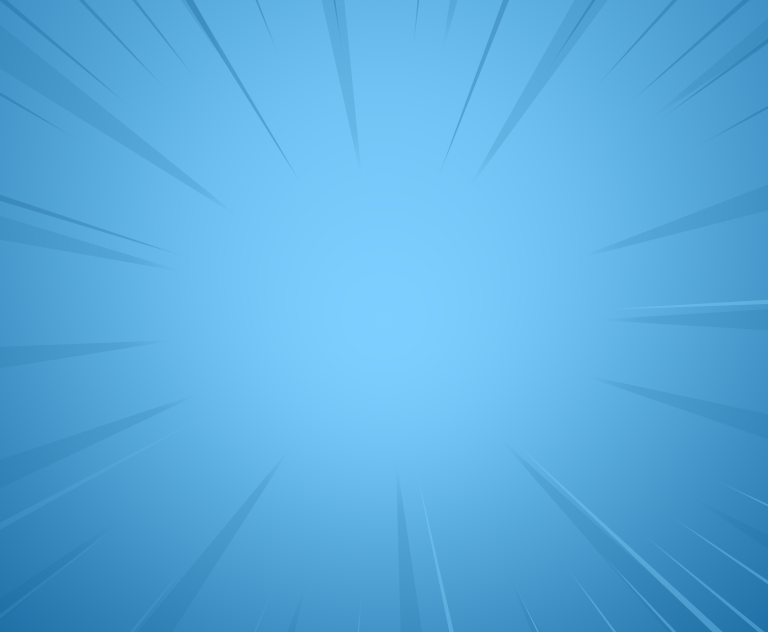
A WebGL 2 fragment shader for this background:

```glsl
#version 300 es
precision highp float;
// Blue radial glow ringed by broad shadow wedges and thin dark and light speed streaks.

uniform vec2 u_resolution;
out vec4 fragColor;

// Lengths are in canvas heights, angles in degrees.
const vec2  FOCUS       = vec2(0.5, 0.494);
const vec3  CORE_BLUE   = vec3(0.485, 0.81, 1.0);
const vec3  DEEP_BLUE   = vec3(0.11, 0.43, 0.64);
const vec3  SHADE_BLUE  = vec3(0.09, 0.38, 0.58);
const vec3  LIGHT_BLUE  = vec3(0.52, 0.83, 1.0);
const float GLOW_RADIUS = 1.1;
const float FLOOR_SHADE = 0.36;
const vec2  INNER_RING  = vec2(0.330, 0.215);
const vec2  OUTER_RING  = vec2(0.630, 0.415);
const int   WEDGES      = 19;
const int   DARK_LINES  = 17;
const int   LIGHT_LINES = 15;
const float WEDGE_SLOPE = 0.060;
const float DARK_SLOPE  = 0.014;
const float LIGHT_SLOPE = 0.012;
const float WEDGE_ALPHA = 0.15;
const float DARK_ALPHA  = 0.32;
const float LIGHT_ALPHA = 0.36;
const float TIP_FADE    = 0.10;

// Coverage of a spike that starts on an elliptic ring and widens outward.
float spike(vec2 p, float degrees, vec2 ring, float slope, float pixel) {
    float angle = radians(degrees);
    vec2 axis = vec2(cos(angle), sin(angle));
    float tip = 1.0 / length(axis / ring);
    float along = dot(p, axis) - tip;
    float across = abs(p.x * axis.y - p.y * axis.x);
    float edge = clamp((slope * along - across) / pixel + 0.5, 0.0, 1.0);
    return edge * smoothstep(0.0, TIP_FADE, along);
}

// Even turns warped by three harmonics, so the gaps differ.
float wedgeAngle(int i) {
    float turn = 360.0 * float(i) / float(WEDGES);
    float a = radians(turn);
    return turn + 7.0 - 5.3 * cos(a) - 2.4 * sin(a) - 3.95 * sin(2.0 * a)
                - 1.7 * cos(3.0 * a) + sin(3.0 * a);
}

// Two runs of alternate wedges stay near the border.
vec2 wedgeRing(int i) {
    bool upper = i % 2 == 0 && abs(i - 4) < 3;
    bool lower = i % 2 == 1 && abs(i - 14) < 4;
    return upper || lower ? OUTER_RING : INNER_RING;
}

// Every fourth or fifth streak reaches toward the centre.
vec2 lineRing(int i) {
    return fract(float(i) / 4.5) < 0.2 ? INNER_RING : OUTER_RING;
}

void main() {
    vec2 uv = gl_FragCoord.xy / u_resolution;
    vec2 p = (uv - FOCUS) * vec2(u_resolution.x / u_resolution.y, 1.0);
    float pixel = 1.0 / u_resolution.y;

    // Central glow, deeper toward the floor
    float d = length(p);
    float depth = smoothstep(0.0, GLOW_RADIUS, d)
                - FLOOR_SHADE * p.y * smoothstep(0.0, 0.4, d);
    vec3 color = mix(CORE_BLUE, DEEP_BLUE, clamp(depth, 0.0, 1.0));

    // Broad wedges all around
    float wedge = 0.0;
    for (int i = 0; i < WEDGES; i++) {
        wedge = max(wedge, spike(p, wedgeAngle(i), wedgeRing(i), WEDGE_SLOPE, pixel));
    }
    color = mix(color, SHADE_BLUE, WEDGE_ALPHA * wedge);

    // Dark streaks across the upper half, fainter toward the sides
    float dark = 0.0;
    for (int i = 0; i < DARK_LINES; i++) {
        float k = float(i);
        float angle = 22.5 + 10.3 * k + 7.0 * cos(0.71 * (k - 8.3));
        vec2 ring = i == 0 ? OUTER_RING : lineRing(i);
        dark = max(dark, spike(p, angle, ring, DARK_SLOPE, pixel));
    }
    dark *= mix(0.45, 1.0, smoothstep(-0.1, 0.25, p.y));
    color = mix(color, SHADE_BLUE, DARK_ALPHA * dark);

    // Light streaks across the lower half, fainter on the left
    float light = 0.0;
    for (int i = 0; i < LIGHT_LINES; i++) {
        float k = float(i);
        float angle = 220.0 + 10.6 * k + 13.0 * cos(0.56 * (k - 6.4));
        light = max(light, spike(p, angle, lineRing(i), LIGHT_SLOPE, pixel));
    }
    light *= mix(0.3, 1.0, smoothstep(-0.25, 0.1, p.x));
    color = mix(color, LIGHT_BLUE, LIGHT_ALPHA * light);

    fragColor = vec4(color, 1.0);
}
```
